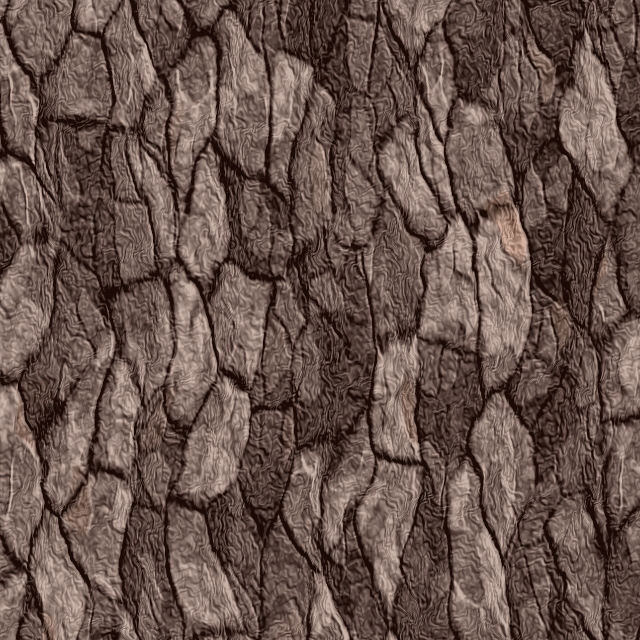
Give the GLSL for this texture, as a WebGL 1 fragment shader.

```glsl
precision highp float;
uniform vec2 u_resolution;

const vec3 FURROW_COLOR = vec3(0.17, 0.10, 0.08);
const vec3 RIDGE_COLOR = vec3(0.72, 0.63, 0.59);
const vec3 RUST_SHIFT = vec3(0.05, 0.0, -0.03);

// Cells per canvas for each layer
const vec2 PLATE_SCALE = vec2(13.5, 5.2);
const vec2 FLAKE_SCALE = vec2(27.0, 10.5);
const vec2 SCALE_SCALE = vec2(50.0, 27.0);
const vec2 FIBRE_SCALE = vec2(92.0, 21.0);

const float BEND = 0.014;
const vec2 RAGGED_SCALE = vec2(5.0, 3.5);
const vec2 RAGGED = vec2(0.0032, 0.006);
const float COLUMN_BIAS = 0.2;      // alternates ridge and furrow columns
const float FURROW_LEVEL = 0.1;
const float FLAKE_SHARE = 0.42;     // how far flakes override plate height
const float BASE_TONE = 0.14;
const float RELIEF_TONE = 0.68;
const float CRACK_TONE = 0.3;
const float GRAIN_TONE = 0.6;
const vec2 LIGHT_STEP = vec2(0.0024, 0.0030);
const float LIGHT_GAIN = 1.6;
const float LIGHT_LIMIT = 0.38;

vec2 hash2(vec2 p) {
  vec2 q = vec2(dot(p, vec2(127.1, 311.7)), dot(p, vec2(269.5, 183.3)));
  return fract(sin(q) * 43758.55);
}

// Nearest distance, gap to the second nearest, nearest cell
vec4 cells(vec2 p) {
  vec2 home = floor(p);
  vec2 nearestCell = home;
  float nearest = 8.0;
  float second = 8.0;
  for (int j = -1; j <= 1; j++) {
    for (int i = -1; i <= 1; i++) {
      vec2 cell = home + vec2(float(i), float(j));
      float d = length(cell + hash2(cell) - p);
      if (d < nearest) {
        second = nearest;
        nearest = d;
        nearestCell = cell;
      } else {
        second = min(second, d);
      }
    }
  }
  return vec4(nearest, second - nearest, nearestCell);
}

// Layered sines that bend the growth lines
vec2 wander(vec2 p) {
  vec2 sum = vec2(0.0);
  float frequency = 9.0;
  float amplitude = 1.0;
  for (int i = 0; i < 5; i++) {
    vec2 phase = float(i) * vec2(1.7, 2.9) + 1.5 * sum.yx;
    sum += amplitude * sin(frequency * p.yx + phase);
    p = mat2(0.8, 0.6, -0.6, 0.8) * p;
    frequency *= 1.9;
    amplitude *= 0.56;
  }
  return sum;
}

// Returns height, tone and rust
vec3 bark(vec2 uv) {
  vec2 ragged = wander(uv * RAGGED_SCALE + 3.1);
  vec2 p = uv + BEND * wander(uv) + RAGGED * ragged;
  float broken = smoothstep(-0.9, 0.8, ragged.x);

  // Long raised plates between deep furrows
  vec4 plate = cells(p * PLATE_SCALE);
  float column = 1.0 - 2.0 * mod(plate.z, 2.0);
  float rank = hash2(plate.zw + 17.0).x + COLUMN_BIAS * column;
  float level = mix(FURROW_LEVEL, 1.0, smoothstep(0.25, 0.65, rank));
  float relief = level * smoothstep(0.0, 0.22, plate.y);
  float plateCrack = 1.0 - smoothstep(0.0, 0.09, plate.y);

  // Flakes lift off the furrows or break out of the plates
  vec4 flake = cells(p * FLAKE_SCALE);
  vec2 flakeSeed = hash2(flake.zw + 41.0);
  float face = smoothstep(0.0, 0.2, flake.y);
  float flakeLevel = smoothstep(0.2, 0.8, flakeSeed.x);
  relief = mix(relief, flakeLevel, FLAKE_SHARE * face);
  float cracks = (1.0 - face) * relief * broken + plateCrack * mix(0.4, 1.0, broken);

  // Rough scales on ridges, long fibres everywhere
  float scales = 0.43 - cells(p * SCALE_SCALE).x;
  float fibres = 0.43 - cells(p * FIBRE_SCALE + 2.0 * ragged.yx).x;
  float grain = mix(0.9, 0.65, relief) * fibres + 0.8 * relief * scales;

  float height = 0.6 * relief - 0.2 * cracks + 0.27 * grain;
  float tone = BASE_TONE + RELIEF_TONE * relief + GRAIN_TONE * grain - CRACK_TONE * cracks;
  float rust = smoothstep(0.92, 1.0, flakeSeed.y) * face * relief;
  return vec3(height, tone, rust);
}

void main() {
  vec2 uv = gl_FragCoord.xy / u_resolution.y;
  vec3 surface = bark(uv);

  // Slope light from the upper right
  float slope = surface.x - bark(uv + LIGHT_STEP).x;
  float light = clamp(slope * LIGHT_GAIN, -LIGHT_LIMIT, LIGHT_LIMIT);
  float tone = clamp(surface.y + light, -0.12, 1.12);

  vec3 color = mix(FURROW_COLOR, RIDGE_COLOR, tone) + RUST_SHIFT * surface.z;
  gl_FragColor = vec4(color, 1.0);
}
```
